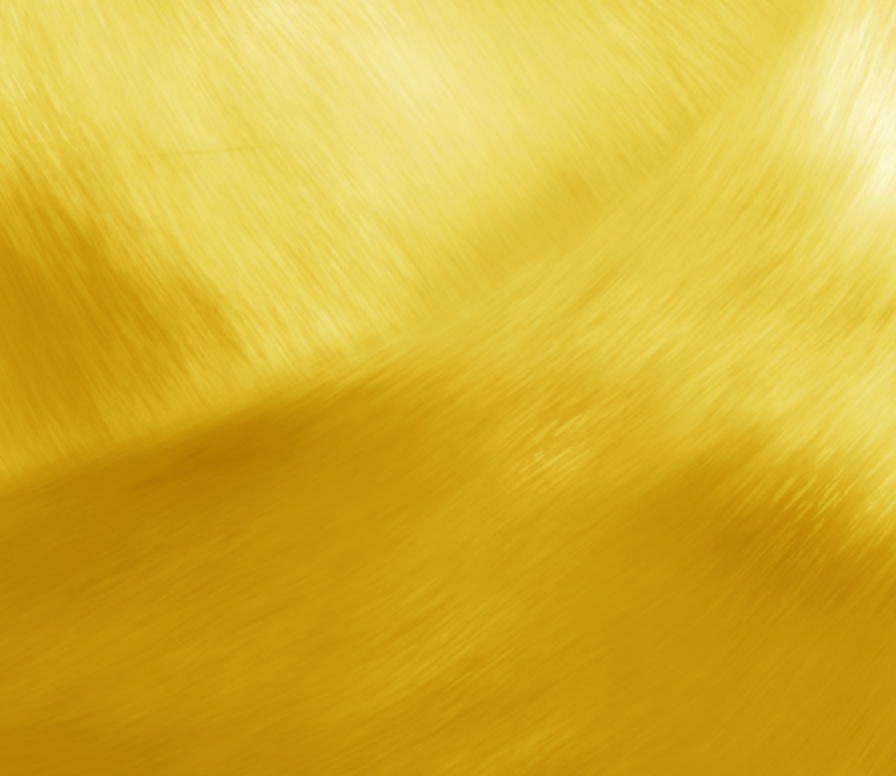
Give the GLSL for this texture, as a WebGL 1 fragment shader.

```glsl
#ifdef GL_FRAGMENT_PRECISION_HIGH
precision highp float;
#else
precision mediump float;
#endif
// Brushed gold foil: two sheets meet along a soft curved crease, each with its own sheen.
// Soft lobes set the broad tone; noise averaged along short strokes makes the fibres.
// A tone ramp turns the summed brightness into gold.

uniform vec2 u_resolution;

float hash(vec2 cell) {
  vec3 h = fract(cell.xyx * vec3(0.1031, 0.1030, 0.0973));
  h += dot(h, h.yzx + 33.33);
  return fract((h.x + h.y) * h.z);
}

float valueNoise(vec2 p) {
  vec2 cell = floor(p);
  vec2 f = fract(p);
  f = f * f * (3.0 - 2.0 * f);
  float low = mix(hash(cell), hash(cell + vec2(1.0, 0.0)), f.x);
  float high = mix(hash(cell + vec2(0.0, 1.0)), hash(cell + 1.0), f.x);
  return mix(low, high, f.y);
}

// Soft elliptical lobe, turned by an angle
float lobe(vec2 p, vec2 centre, float angle, vec2 radii) {
  float c = cos(angle);
  float s = sin(angle);
  vec2 q = p - centre;
  q = vec2(c * q.x + s * q.y, c * q.y - s * q.x) / radii;
  return exp(-dot(q, q));
}

// Height above the crease between the two sheets
float creaseHeight(vec2 uv) {
  float x = uv.x;
  float cube = x * x * x;
  return uv.y - (0.377 + 0.38 * x + 0.30 * cube + 0.09 * cube * cube);
}

float upperSide(vec2 uv) {
  float width = 0.03 + 0.05 * uv.x;
  return smoothstep(-width, width, creaseHeight(uv));
}

// Zero-centred noise averaged along a stroke
float fibres(vec2 p, vec2 direction, float frequency, float spacing) {
  float sum = 0.0;
  for (int i = 0; i < 12; i++) {
    vec2 q = p + direction * spacing * (float(i) - 5.5);
    sum += valueNoise(q * frequency + 17.0);
  }
  return sum / 12.0 - 0.5;
}

// Fine, medium and broad strokes along one angle
vec3 strokes(vec2 p, float angle) {
  vec2 direction = vec2(cos(angle), sin(angle));
  return vec3(fibres(p, direction, 250.0, 0.0033),
              fibres(p, direction, 100.0, 0.0065),
              fibres(p, direction, 24.0, 0.0100));
}

float upperTone(vec2 uv) {
  float t = 0.69;
  t -= 0.35 * lobe(uv, vec2(0.01, 0.64), -0.6, vec2(0.18, 0.13));
  t -= 0.20 * lobe(uv, vec2(0.05, 0.47), 0.3, vec2(0.22, 0.11));
  t += 0.18 * lobe(uv, vec2(0.41, 0.95), -0.6, vec2(0.19, 0.10));
  t += 0.07 * lobe(uv, vec2(0.43, 0.76), 0.4, vec2(0.19, 0.13));
  t += 0.09 * lobe(uv, vec2(0.13, 0.91), -0.5, vec2(0.17, 0.10));
  t -= 0.10 * lobe(uv, vec2(0.60, 0.72), 0.70, vec2(0.18, 0.06));
  t += 0.06 * lobe(uv, vec2(0.36, 0.57), 0.5, vec2(0.08, 0.035));
  t += 0.05 * lobe(uv, vec2(0.72, 0.94), 0.0, vec2(0.14, 0.08));
  return t - 0.08 * exp(-abs(creaseHeight(uv)) * 20.0);
}

float lowerTone(vec2 uv) {
  float t = 0.345 + 0.29 * smoothstep(0.33, 0.62, uv.y + 0.15 * (uv.x - 0.6));
  t -= 0.16 * lobe(uv, vec2(0.25, 0.42), 0.35, vec2(0.17, 0.05));
  t -= 0.11 * lobe(uv, vec2(0.04, 0.28), 0.35, vec2(0.26, 0.09));
  t -= 0.15 * lobe(uv, vec2(0.0, 0.0), 0.0, vec2(0.30, 0.10));
  t += 0.07 * lobe(uv, vec2(0.52, 0.22), 0.7, vec2(0.20, 0.12));
  t += 0.07 * lobe(uv, vec2(0.62, 0.39), 0.5, vec2(0.18, 0.06));
  t += 0.36 * lobe(uv, vec2(1.0, 0.82), 1.65, vec2(0.15, 0.085));
  t += 0.14 * lobe(uv, vec2(0.93, 0.95), 1.1, vec2(0.16, 0.08));
  t += 0.20 * lobe(uv, vec2(0.99, 0.43), -0.65, vec2(0.18, 0.09));
  t -= 0.04 * lobe(uv, vec2(0.85, 0.61), -0.25, vec2(0.10, 0.05));
  t -= 0.07 * lobe(uv, vec2(0.86, 0.28), -0.5, vec2(0.16, 0.06));
  return t;
}

vec3 goldRamp(float t) {
  vec3 c = mix(vec3(0.65, 0.41, 0.0), vec3(0.73, 0.51, 0.01), smoothstep(0.02, 0.23, t));
  c = mix(c, vec3(0.79, 0.60, 0.05), clamp((t - 0.23) / 0.15, 0.0, 1.0));
  c = mix(c, vec3(0.86, 0.72, 0.16), clamp((t - 0.38) / 0.15, 0.0, 1.0));
  c = mix(c, vec3(0.91, 0.82, 0.31), clamp((t - 0.53) / 0.15, 0.0, 1.0));
  c = mix(c, vec3(0.94, 0.87, 0.47), clamp((t - 0.68) / 0.12, 0.0, 1.0));
  c = mix(c, vec3(0.96, 0.91, 0.61), clamp((t - 0.80) / 0.10, 0.0, 1.0));
  return mix(c, vec3(1.0, 0.99, 0.88), clamp((t - 0.90) / 0.17, 0.0, 1.0));
}

void main() {
  vec2 uv = gl_FragCoord.xy / u_resolution;
  vec2 p = uv * vec2(u_resolution.x / u_resolution.y, 1.0);
  float side = upperSide(uv);

  // Strokes of both sheets, crossfaded at the crease
  float sway = 0.3 * (valueNoise(p * 5.0) - 0.5);
  float lowerAngle = 0.36 + 0.5 * uv.x + 0.42 * uv.x * smoothstep(0.5, 0.9, uv.y);
  vec3 stroke = mix(strokes(p, lowerAngle + sway), strokes(p, mix(-1.10, -0.75, uv.x) + sway), side);

  // Sheen, gently feathered by the broad strokes
  vec2 feathered = uv + vec2(0.6, 0.4) * (0.5 * stroke.y + stroke.z) * 0.07;
  float tone = mix(lowerTone(feathered), upperTone(feathered), side);
  float relief = mix(0.6, 1.0, smoothstep(0.25, 0.65, tone)) * mix(0.5, 1.5, valueNoise(p * 7.0 + 3.0));
  tone += relief * dot(stroke, vec3(0.24, 0.11, 0.12));

  // Glints and a faint scratch
  float glints = lobe(uv, vec2(0.62, 0.43), 0.8, vec2(0.06, 0.03));
  glints += lobe(uv, vec2(0.05, 0.84), -0.9, vec2(0.07, 0.04));
  glints += lobe(uv, vec2(0.93, 0.35), 0.8, vec2(0.09, 0.07));
  tone += 0.07 * glints * smoothstep(0.03, 0.13, stroke.x + 0.3 * stroke.y);
  tone -= 0.04 * lobe(uv, vec2(0.24, 0.806), 0.10, vec2(0.08, 0.003));
  gl_FragColor = vec4(goldRamp(tone), 1.0);
}
```
